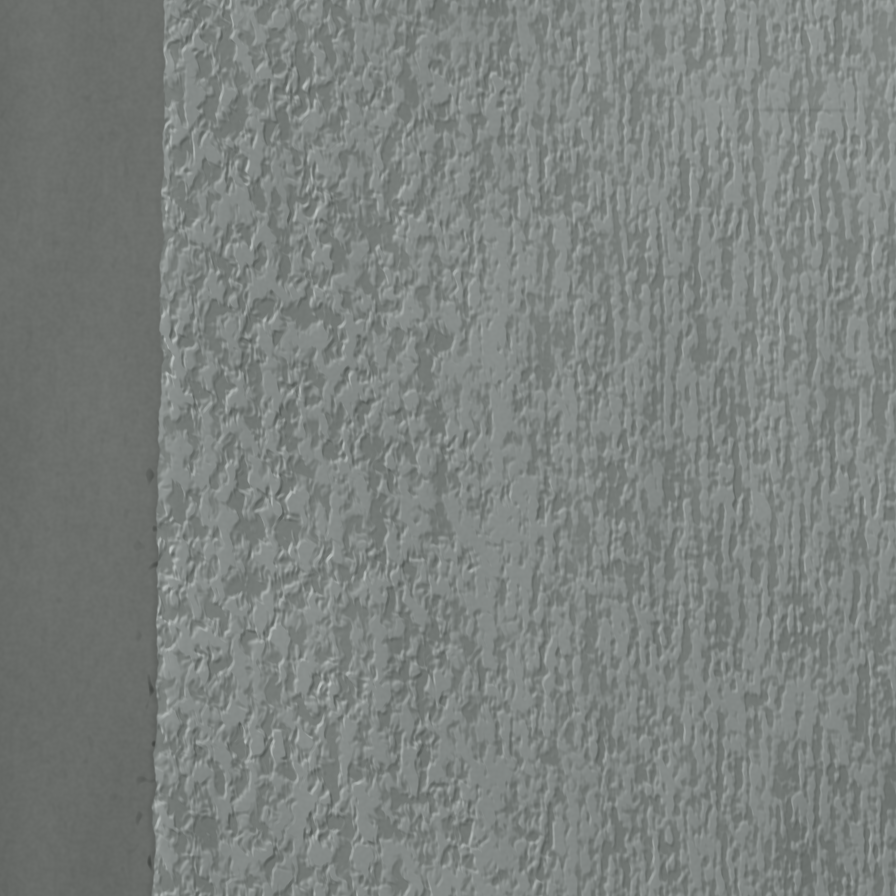
A WebGL 2 fragment shader for this texture:

```glsl
#version 300 es
precision highp float;
// A rough plaster wall beside a smooth, darker strip on the left.
// Gradient noise forms raised, torn plates, lit from the upper left;
// coarse lumps give way to fine, broken vertical streaks towards the right.

uniform vec2 u_resolution;
out vec4 outColor;

const vec3 STRIP_COLOR = vec3(0.425, 0.437, 0.425);
const vec3 GROOVE_COLOR = vec3(0.455, 0.475, 0.463);
const vec3 PLATE_COLOR = vec3(0.528, 0.549, 0.541);

vec2 hashGradient(vec2 cell) {
    vec3 q = fract(vec3(cell.xyx) * vec3(0.1031, 0.1030, 0.0973));
    q += dot(q, q.yzx + 33.33);
    float angle = 6.2832 * fract((q.x + q.y) * q.z);
    return vec2(cos(angle), sin(angle));
}

// Gradient noise, roughly -0.7 to 0.7
float noise(vec2 p) {
    vec2 i = floor(p), f = fract(p);
    vec2 w = f * f * f * (f * (f * 6.0 - 15.0) + 10.0);
    float a = dot(hashGradient(i), f);
    float b = dot(hashGradient(i + vec2(1, 0)), f - vec2(1, 0));
    float c = dot(hashGradient(i + vec2(0, 1)), f - vec2(0, 1));
    float d = dot(hashGradient(i + vec2(1, 1)), f - vec2(1, 1));
    return mix(mix(a, b, w.x), mix(c, d, w.x), w.y);
}

float fbm(vec2 p, int octaves) {
    float sum = 0.0, gain = 1.0;
    for (int i = 0; i < octaves; i++) {
        sum += gain * noise(p);
        p = p * 2.03 + 17.3;
        gain *= 0.55;
    }
    return sum;
}

float gaussian(float d, float width) {
    return exp(-d * d / (width * width));
}

// Blend from coarse lumps (0) to fine streaks (1)
float fineness(vec2 p) {
    return smoothstep(0.30, 0.82, p.x + 0.12 * (p.y - 0.5));
}

// Relief of the plaster: 0 in the grooves, 1 on the flat plates
float plasterHeight(vec2 p) {
    float fine = fineness(p);
    vec2 warp = 0.006 * vec2(noise(p * 55.0), noise(p * 55.0 + 31.0));
    vec2 q = p + warp * (1.0 - 0.8 * fine);
    float lumps = fbm(q * vec2(58.0, 33.0), 3);
    float tears = fbm(q * vec2(105.0, 62.0) + 9.0, 2);
    float runs = noise(p * vec2(42.0, 6.0) + 11.0);
    float streaks = noise(p * vec2(120.0, 12.0) + 5.0) + 0.5 * noise(p * vec2(165.0, 34.0));
    float coarse = 0.9 * lumps + 0.4 * tears + 0.4 * runs;
    float grooves = 0.75 * streaks + 0.65 * tears + 0.3 * runs;
    float smoothBand = gaussian(p.x - 0.55, 0.03) * smoothstep(0.95, 0.6, p.y);
    float level = mix(coarse, grooves, fine) + 0.06 + 0.2 * smoothBand;
    return smoothstep(-0.26, 0.30, level);
}

vec3 plaster(vec2 p) {
    float fine = fineness(p);
    float height = plasterHeight(p);
    vec2 towardLight = vec2(-0.0022, 0.0030);
    float relief = height - plasterHeight(p + towardLight);
    // Uneven relief leaves calm patches between the sharp crests
    float patches = clamp(0.85 + 1.1 * noise(p * vec2(24.0, 15.0) + 7.0), 0.3, 1.5);
    float strength = mix(0.135, 0.075, fine) * patches;
    vec3 color = mix(GROOVE_COLOR, PLATE_COLOR, height);
    color += strength * (max(relief, 0.0) * 1.15 + min(relief, 0.0) * 0.7);

    // Broad light: bright upper right, dimmer lower corners
    float glow = gaussian(length((p - vec2(0.98, 0.98)) * vec2(1.0, 1.3)), 0.34);
    float dimming = smoothstep(0.45, 0.0, p.y) * (0.4 + 0.6 * smoothstep(0.6, 1.0, p.x));
    color += 0.040 * glow - 0.018 * dimming;
    color += 0.024 * noise(p * vec2(24.0, 2.5)) + 0.016 * noise(p * 5.0 + 3.0);

    // Faint horizontal seam near the upper right
    float seam = gaussian(p.y - 0.877, 0.0022);
    seam *= smoothstep(0.83, 0.86, p.x) * smoothstep(0.96, 0.92, p.x);
    return color - 0.04 * seam;
}

vec3 smoothStrip(vec2 p, float edgeDistance) {
    vec3 color = STRIP_COLOR + 0.018 * noise(p * vec2(14.0, 5.0));
    color += 0.014 * fbm(p * vec2(80.0, 55.0), 2);
    color -= 0.020 * smoothstep(0.5, 0.0, p.y) + 0.012 * smoothstep(0.06, 0.0, p.x);
    // Contact shadow and scattered dirt beside the edge
    float nearEdge = gaussian(edgeDistance, 0.014);
    float dirt = smoothstep(0.32, 0.55, noise(p * vec2(75.0, 50.0) + 4.0));
    float lower = smoothstep(0.75, 0.2, p.y);
    color -= 0.14 * dirt * (0.12 + nearEdge * lower);
    return color - 0.04 * gaussian(edgeDistance, 0.005) * (0.3 + 0.7 * lower);
}

void main() {
    vec2 p = gl_FragCoord.xy / u_resolution;
    float pixel = 1.0 / u_resolution.x;

    // Slightly leaning, ragged border between strip and plaster
    float edge = mix(0.171, 0.185, p.y) + 0.004 * fbm(vec2(p.y * 32.0, 2.5), 3);
    float d = p.x - edge;
    float rim = gaussian(d - 0.006, 0.010) * (0.5 + noise(p * vec2(70.0, 45.0)));
    vec3 wall = plaster(p) + 0.05 * rim;

    vec3 color = mix(smoothStrip(p, d), wall, smoothstep(-1.2 * pixel, 1.2 * pixel, d));
    color += 0.016 * noise(p * 190.0);
    outColor = vec4(clamp(color, 0.0, 1.0), 1.0);
}
```
